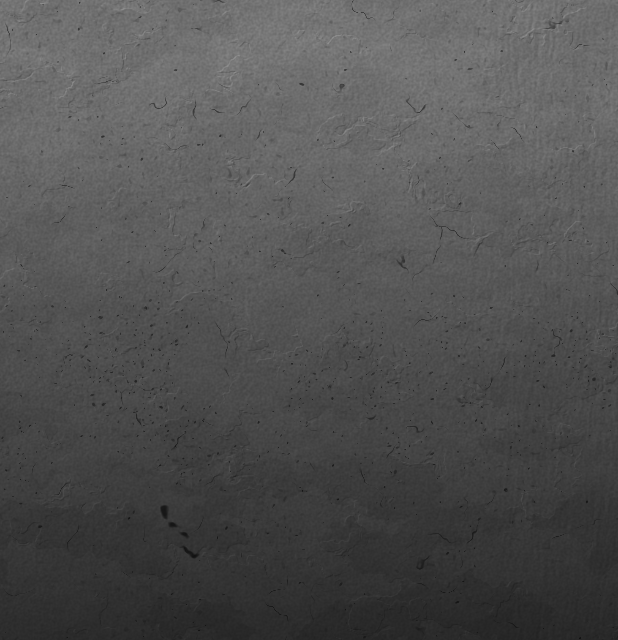
This texture is drawn by a Shadertoy shader. Its source:

```glsl
// Dark grey trowelled plaster wall with flaked patches, pits and hairline cracks, fading to shadow below.

const vec2 LIGHT_DIR = vec2(-0.7, 0.7);
const float TOP_TONE = 0.462;
const float BOTTOM_TONE = 0.162;

vec2 hash2(vec2 p) {
    vec3 q = fract(vec3(p.xyx) * vec3(0.1031, 0.1030, 0.0973));
    q += dot(q, q.yzx + 33.33);
    return fract((q.xx + q.yz) * q.zy);
}

float cornerSlope(vec2 cell, vec2 offset) {
    float angle = 6.2832 * hash2(cell).x;
    return dot(vec2(cos(angle), sin(angle)), offset);
}

// Gradient noise, roughly -0.7 to 0.7
float noise(vec2 p) {
    vec2 i = floor(p), f = fract(p);
    vec2 u = f * f * f * (f * (f * 6.0 - 15.0) + 10.0);
    vec2 e = vec2(1.0, 0.0);
    float low = mix(cornerSlope(i, f), cornerSlope(i + e, f - e), u.x);
    float high = mix(cornerSlope(i + e.yx, f - e.yx), cornerSlope(i + 1.0, f - 1.0), u.x);
    return mix(low, high, u.y);
}

float fbm(vec2 p, int octaves) {
    float sum = 0.0, amp = 0.6;
    for (int i = 0; i < octaves; i++) {
        sum += amp * noise(p);
        p = mat2(1.6, 1.2, -1.2, 1.6) * p + 17.3;
        amp *= 0.5;
    }
    return sum;
}

vec2 rotate(vec2 p, float angle) {
    float c = cos(angle), s = sin(angle);
    return vec2(c * p.x - s * p.y, s * p.x + c * p.y);
}

vec2 ragged(vec2 p, float amount) {
    return p + amount * vec2(fbm(p * 24.0 + 3.0, 3), fbm(p * 24.0 + 41.0, 3));
}

// Thin skins of plaster with broken edges: 0 bare, 1 covered
float flakes(vec2 p, vec2 scale, float seed) {
    float n = fbm(ragged(p, 0.045) * scale + seed, 6);
    return smoothstep(-0.022, 0.022, n - 0.04);
}

// Brush marks, upright on the right and slanted elsewhere
float strokes(vec2 p) {
    vec2 bent = p + 0.016 * noise(p * 7.0) + 0.005 * noise(p * 40.0);
    float upright = noise(rotate(bent, 0.06) * vec2(135.0, 19.0));
    float slanted = noise(rotate(bent, -0.65) * vec2(135.0, 24.0) + 9.0);
    float right = smoothstep(0.66, 0.86, p.x + 0.2 * noise(p * 5.0));
    float worn = smoothstep(0.0, 0.35, noise(p * 4.5 + 23.0));
    return upright * (0.75 * right + 0.25 * worn) + slanted * 0.65 * worn;
}

float wallHeight(vec2 p) {
    float edgeWear = smoothstep(-0.1, 0.35, noise(p * 12.0 + 70.0));
    float skins = flakes(p, vec2(4.0, 9.0), 5.0) + flakes(p, vec2(11.0, 15.0), 31.0);
    float roughness = 0.42 + 0.35 * noise(p * 9.0 + 52.0);
    return 0.65 * edgeWear * skins + 0.6 * strokes(p)
         + roughness * fbm(p * 135.0, 2) + 0.5 * fbm(p * 50.0 + 8.0, 2);
}

float relief(vec2 p, float reach) {
    vec2 d = LIGHT_DIR * reach;
    return wallHeight(p - d) - wallHeight(p + d);
}

// Small irregular holes, one at most per grid cell
float pits(vec2 p, float cells, float density, float seed) {
    vec2 g = ragged(p, 0.012) * cells, id = floor(g);
    vec2 place = hash2(id + seed), kind = hash2(id + seed + 57.0);
    vec2 d = rotate(fract(g) - mix(vec2(0.3), vec2(0.7), place), kind.y * 3.0);
    float radius = mix(0.08, 0.22, kind.y * kind.y);
    float hole = 1.0 - smoothstep(radius * 0.5, radius + 0.06, length(d * vec2(0.8, 1.3)));
    return hole * step(kind.x, density) * mix(0.5, 1.0, place.x);
}

// Short broken hairlines along the zero contour of noise
float cracks(vec2 p, vec2 scale, float seed, float width) {
    vec2 q = ragged(p, 0.03), e = vec2(0.002, 0.0);
    float n = noise(q * scale + seed);
    vec2 slope = vec2(noise((q + e) * scale + seed), noise((q + e.yx) * scale + seed)) - n;
    float steep = length(slope);
    float dist = abs(n) * e.x / max(steep, 0.0005);
    float region = smoothstep(0.05, 0.3, noise(p * 8.0 + seed * 2.0)) * smoothstep(0.003, 0.007, steep);
    float gaps = smoothstep(-0.1, 0.3, noise(p * 34.0 + seed));
    return region * gaps * (1.0 - smoothstep(width * 0.3, width * 1.7, dist));
}

// A short diagonal row of deep chips
float gouges(vec2 p, vec2 start, vec2 end) {
    float mark = 0.0;
    for (int i = 0; i < 4; i++) {
        vec2 center = mix(start, end, float(i) / 3.0) + 0.008 * (hash2(vec2(i, 4)) - 0.5);
        vec2 d = rotate(ragged(p, 0.03) - center, 0.45) * vec2(0.6, 1.2);
        mark = max(mark, 1.0 - smoothstep(0.002, 0.008, length(d)));
    }
    return mark;
}

void mainImage(out vec4 fragColor, in vec2 fragCoord) {
    vec2 p = fragCoord / iResolution.y;

    // Broad light falloff, cloudy stains and level smears
    float tone = mix(BOTTOM_TONE, TOP_TONE, min(p.y * 1.08, 1.0));
    tone -= 0.018 * smoothstep(0.85, 1.0, p.y) + 0.012 * smoothstep(0.6, 0.97, p.x);
    tone *= 1.0 + 0.05 * fbm(p * vec2(3.0, 6.0) + 12.0, 4);
    tone *= 1.0 + 0.08 * fbm(ragged(p, 0.03) * vec2(15.0, 36.0), 4);
    float shade = mix(0.08, 0.035, smoothstep(0.1, 0.5, p.y));
    tone *= 1.0 + shade * (0.45 - flakes(p, vec2(4.0, 9.0), 5.0));

    // Raking light over the surface, with sandy grain
    tone *= 1.0 + 0.27 * clamp(relief(p, 0.0011), -1.3, 0.8);
    tone *= 1.0 + 0.11 * noise(p * 235.0) + 0.04 * noise(p * 120.0 + 6.0);

    // Pits and specks gather in a band below the middle
    float band = exp(-pow((p.y - 0.42) / 0.16, 2.0));
    float cluster = smoothstep(-0.4, 0.4, noise(p * 6.0 + 90.0));
    float density = (0.03 + 0.2 * band) * cluster;
    float holes = max(pits(p, 78.0, density, 11.0), pits(p, 118.0, density * 1.2, 83.0));
    float specks = smoothstep(0.3, 0.55, noise(ragged(p, 0.01) * 105.0)) * cluster;
    float lines = max(cracks(p, vec2(6.0, 4.0), 14.0, 0.0009), cracks(p, vec2(9.0, 12.0), 47.0, 0.0008));
    tone *= (1.0 - 0.55 * holes) * (1.0 - 0.45 * lines) * (1.0 - 0.2 * specks);
    tone *= 1.0 - 0.6 * gouges(p, vec2(0.257, 0.203), vec2(0.300, 0.138));

    fragColor = vec4(vec3(tone), 1.0);
}
```
